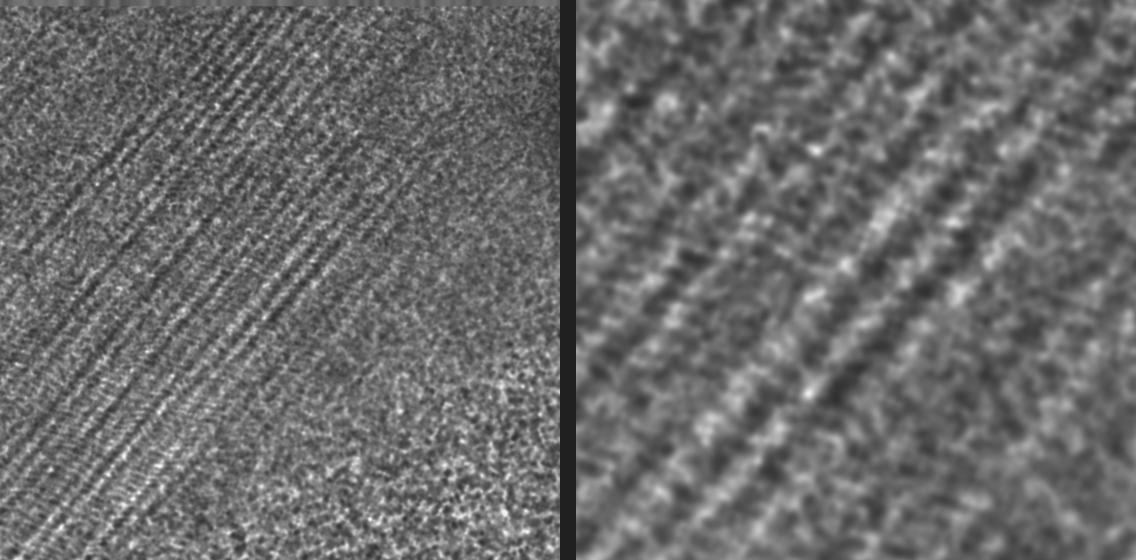
Left: the whole. Right: its middle third, enlarged.
This texture is drawn by a three.js fragment shader. Its source:

```glsl
// Grey speckled grain crossed by fine, uneven diagonal lines that fade to the lower right.
varying vec2 vUv;

const float TAU = 6.2831853;
const float LINE_ANGLE = 0.865;
const float LINE_COUNT = 36.0;   // lines per canvas unit, measured across them
const float BEAD_COUNT = 72.0;   // beads per canvas unit, measured along a line
const float STRIP_HEIGHT = 0.011;

float hash(vec2 cell) {
  vec3 q = fract(vec3(cell.xyx) * 0.1031);
  q += dot(q, q.yzx + 33.33);
  return fract((q.x + q.y) * q.z);
}

// Smooth value noise, centred on zero
float noise(vec2 p) {
  vec2 cell = floor(p);
  vec2 f = fract(p);
  f = f * f * (3.0 - 2.0 * f);
  float low = mix(hash(cell), hash(cell + vec2(1.0, 0.0)), f.x);
  float high = mix(hash(cell + vec2(0.0, 1.0)), hash(cell + vec2(1.0, 1.0)), f.x);
  return mix(low, high, f.y) - 0.5;
}

vec2 rotate(vec2 p, float angle) {
  float c = cos(angle);
  float s = sin(angle);
  return vec2(c * p.x + s * p.y, c * p.y - s * p.x);
}

// Three turned layers hide the noise lattice
float speckle(vec2 p, float density) {
  float grain = noise(rotate(p, 0.4) * density + 40.0);
  grain += 0.9 * noise(rotate(p, 1.15) * density * 1.35 + 90.0);
  grain += 0.6 * noise(rotate(p, 2.0) * density * 1.8 + 170.0);
  return grain;
}

// x runs along the lines, y across them
float lines(vec2 q) {
  float drift = 0.9 * noise(vec2(q.x * 1.2, q.y * 6.0) + 60.0);
  float wave = sin(TAU * (q.y * LINE_COUNT + drift));
  float strength = 0.75 + 0.9 * noise(vec2(q.x * 2.5, q.y * 30.0) + 130.0);
  float streaks = noise(vec2(q.x * 3.0, q.y * 90.0) + 210.0);
  return 0.23 * wave * strength + 0.40 * streaks;
}

float beads(vec2 q) {
  float shift = 1.8 * noise(q * vec2(9.0, 30.0) + 300.0);
  return sin(TAU * (q.x * BEAD_COUNT + q.y * 24.0 + shift));
}

// Where the lines show: strongest in a band through the centre
float lineMask(vec2 q) {
  float right = 1.0 - smoothstep(0.10, 0.36, -q.y);
  float left = mix(0.5, 1.0, smoothstep(-0.5, -0.15, -q.y));
  float far = 1.0 - 0.7 * smoothstep(0.85, 1.35, q.x);
  float patches = 1.0 + 0.5 * noise(q * vec2(3.0, 7.0) + 20.0);
  return right * left * far * patches;
}

// Slow change of light over the surface
float shade(vec2 p) {
  float grey = mix(0.455, 0.385, smoothstep(0.1, 0.8, p.y));
  grey += 0.03 * noise(p * 4.0 + 7.0) + 0.04 * noise(p * 13.0 + 15.0);
  float corner = length((p - vec2(1.03, 0.85)) * vec2(1.0, 0.75));
  return grey - 0.10 * (1.0 - smoothstep(0.0, 0.2, corner));
}

// Band of upright streaks along the top edge
float topStrip(float x) {
  return 0.40 + 0.22 * noise(vec2(x * 110.0, 3.5)) + 0.10 * noise(vec2(x * 37.0, 8.5));
}

void main() {
  vec2 q = rotate(vUv, LINE_ANGLE);
  float mask = lineMask(q);

  // Grain grows coarser and stronger towards the lower right
  float coarse = smoothstep(-0.15, 0.65, vUv.x * 0.5 - vUv.y + 0.3);
  float fineGrain = 0.58 * speckle(vUv, 116.0);
  float coarseGrain = 0.86 * speckle(vUv, 88.0);
  float relief = mix(fineGrain, coarseGrain, coarse);

  relief += mask * (lines(q) + 0.08 * beads(q));

  // The exponent keeps bright specks sparse
  float grey = shade(vUv) * exp(relief);
  float strip = smoothstep(1.0 - STRIP_HEIGHT - 0.002, 1.0 - STRIP_HEIGHT + 0.002, vUv.y);
  grey = mix(grey, topStrip(vUv.x), strip);

  gl_FragColor = vec4(vec3(clamp(grey, 0.12, 0.95)), 1.0);
}
```
